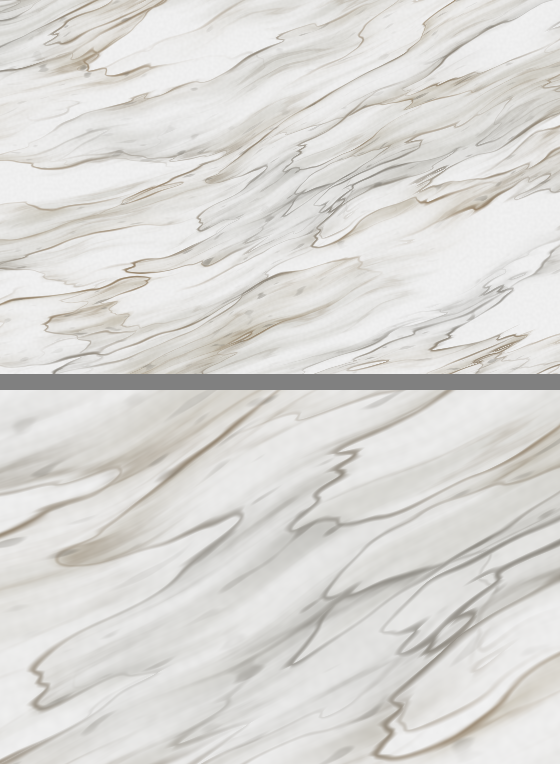
Top: the whole. Bottom: its middle third, enlarged.
Write a WebGL 1 fragment shader that draws this texture.

```glsl
precision highp float;
// White marble with slanting grey bands, tan fibres and thin brown veins.

uniform vec2 u_resolution;

const vec3 WHITE = vec3(0.938, 0.938, 0.938);
const vec3 GREY  = vec3(0.850, 0.847, 0.830);
const vec3 TAN   = vec3(0.735, 0.700, 0.625);
const vec3 BROWN = vec3(0.530, 0.440, 0.325);
const vec3 SLATE = vec3(0.500, 0.485, 0.455);

const float SLANT = 0.40;                    // vein direction in radians
const float BEND = 0.15;                     // slow sway of the veins
const float RIPPLE = 0.030;                  // small sway of the veins
const vec2 BAND_SCALE = vec2(0.9, 5.0);      // along, across the veins
const vec2 STREAK_SCALE = vec2(2.6, 32.0);
const vec2 FIBRE_SCALE = vec2(2.0, 17.0);
const vec2 VEIN_SCALE = vec2(0.8, 4.4);
const vec2 FLECK_SCALE = vec2(20.0, 75.0);
const float LINE_WIDTH = 0.0044;             // in canvas heights
const float HALO_WIDTH = 0.11;               // in noise levels
const float SLOPE_STEP = 0.002;
const int VEIN_LAYERS = 4;

vec2 gradientAt(vec2 cell) {
  float h = fract(sin(dot(cell, vec2(127.1, 311.7))) * 43758.55);
  float angle = 6.28318 * h;
  return vec2(cos(angle), sin(angle));
}

// Gradient noise, about -0.7 to 0.7.
float noise(vec2 p) {
  vec2 i = floor(p);
  vec2 f = p - i;
  vec2 u = f * f * f * (f * (f * 6.0 - 15.0) + 10.0);
  vec2 e = vec2(1.0, 0.0);
  float a = dot(gradientAt(i), f);
  float b = dot(gradientAt(i + e.xy), f - e.xy);
  float c = dot(gradientAt(i + e.yx), f - e.yx);
  float d = dot(gradientAt(i + e.xx), f - e.xx);
  return mix(mix(a, b, u.x), mix(c, d, u.x), u.y);
}

float fbm(vec2 p) {
  float sum = 0.0;
  float amplitude = 1.0;
  for (int i = 0; i < 5; i++) {
    sum += amplitude * noise(p);
    p = p * 2.03 + vec2(17.3, 9.1);
    amplitude *= 0.45;
  }
  return sum;
}

// Turns the canvas to (along, across) the veins and makes them sway.
vec2 veinSpace(vec2 p) {
  float c = cos(SLANT);
  float s = sin(SLANT);
  vec2 q = vec2(c * p.x + s * p.y, c * p.y - s * p.x);
  q.y += BEND * noise(q * vec2(1.1, 1.5) + 3.7);
  q.y += RIPPLE * noise(q * vec2(4.5, 6.0) + 21.0);
  return q;
}

// Thin line of even width (x) and the soft halo on one side of it (y).
vec2 vein(vec2 q, float seed) {
  vec2 shift = vec2(seed * 13.7, seed * 7.9);
  vec2 v = q * VEIN_SCALE + shift;
  vec2 e = SLOPE_STEP * VEIN_SCALE;
  float level = fbm(v);
  vec2 slope = vec2(fbm(v + vec2(e.x, 0.0)), fbm(v + vec2(0.0, e.y))) - level;
  float dist = abs(level) * SLOPE_STEP / max(length(slope), 0.6 * SLOPE_STEP);
  float presence = smoothstep(-0.2, 0.25, noise(q * vec2(1.4, 3.2) - shift));
  float taper = smoothstep(-0.35, 0.35, noise(q * vec2(7.0, 12.0) + shift));
  float line = 1.0 - smoothstep(0.0, LINE_WIDTH * (0.6 + 0.7 * taper), dist);
  float halo = smoothstep(-0.03, 0.03, level) * exp(-max(level, 0.0) / HALO_WIDTH);
  return vec2(line * (0.3 + 0.7 * taper), halo) * presence;
}

void main() {
  vec2 p = gl_FragCoord.xy / u_resolution.y;
  vec2 q = veinSpace(p);

  // Grey bands, combed by fine streaks.
  float streak = fbm(q * STREAK_SCALE + 5.0);
  float comb = smoothstep(-0.45, 0.45, streak);
  float band = smoothstep(-0.14, 0.36, fbm(q * BAND_SCALE + 1.3) + 0.18 * streak);
  vec3 color = mix(WHITE, GREY, band * (0.45 + 0.65 * comb));

  // Veins with tan halos.
  float line = 0.0;
  float halo = 0.0;
  for (int i = 0; i < VEIN_LAYERS; i++) {
    vec2 v = vein(q, float(i) + 1.0);
    line = max(line, v.x);
    halo = max(halo, v.y);
  }
  float warmth = smoothstep(-0.4, 0.2, noise(q * vec2(1.8, 5.0) + 40.0));
  vec3 haloColor = mix(GREY * 0.88, TAN, warmth);
  color = mix(color, haloColor, halo * (0.25 + 0.7 * comb));

  // Fibres that run along the bands and halos.
  float ridge = 1.0 - smoothstep(0.0, 0.11, abs(fbm(q * FIBRE_SCALE + 60.0)));
  float fibre = ridge * max(halo, 0.45 * band) * smoothstep(-0.2, 0.4, streak + 0.2);
  color = mix(color, mix(SLATE, BROWN, warmth), 0.42 * fibre);
  color = mix(color, mix(SLATE, BROWN, warmth), 0.8 * line);

  // Dark flecks inside the halos, and faint grain.
  float fleck = smoothstep(0.32, 0.5, noise(q * FLECK_SCALE) + 0.15 * streak);
  color = mix(color, SLATE, 0.6 * fleck * halo);
  color += 0.016 * noise(p * 110.0);

  gl_FragColor = vec4(clamp(color, 0.0, 1.0), 1.0);
}
```
